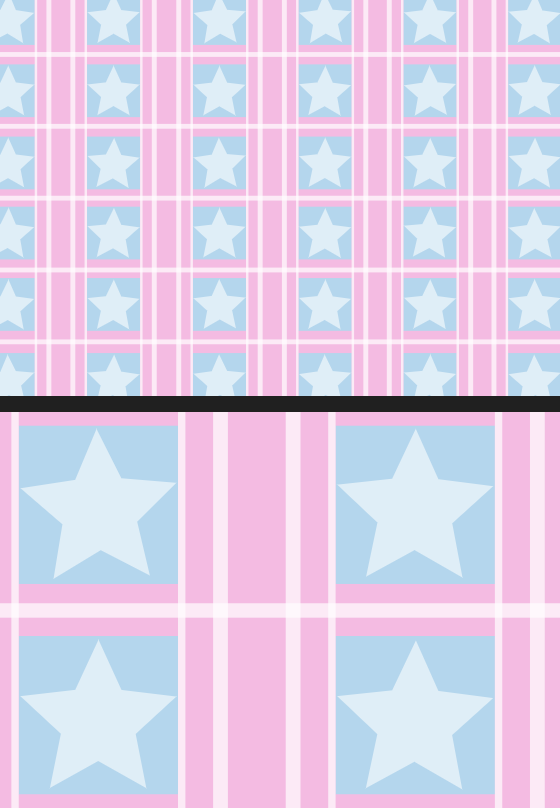
Top, the full canvas; bottom, a detail of the centre.
Write a WebGL 1 fragment shader that draws this pattern.

```glsl
precision highp float;

uniform vec2 u_resolution;

float hash(vec2 p) {
  return fract(sin(dot(p, vec2(127.1, 311.7))) * 4375.85);
}

// Antialiased coverage of a signed distance, in hundredths of the canvas width
float cover(float d) {
  return clamp(0.5 - d * u_resolution.x / 100.0, 0.0, 1.0);
}

float stripe(float x, float center, float halfWidth) {
  return cover(abs(x - center) - halfWidth);
}

// Five-pointed star with one tip towards negative y
float star(vec2 p, float radius) {
  float a = abs(mod(atan(p.x, -p.y) + 0.62832, 1.25664) - 0.62832);
  vec2 folded = length(p) * vec2(cos(a), sin(a));
  return dot(folded - vec2(radius, 0.0), normalize(vec2(0.282, 0.612)));
}

vec2 rotate(vec2 p, float a) {
  return vec2(cos(a) * p.x - sin(a) * p.y, sin(a) * p.x + cos(a) * p.y);
}

void main() {
  // Canvas is 100 units wide, y runs down from the top
  vec2 p = vec2(gl_FragCoord.x, u_resolution.y - gl_FragCoord.y) * 100.0 / u_resolution.x;
  vec2 pitch = vec2(18.8, 12.83);
  vec2 grid = p - vec2(1.55, 3.31);
  vec2 cell = floor(grid / pitch + 0.5);
  vec2 local = grid - cell * pitch;

  // Uneven placement of the columns and of the squares within their rows
  float columnShift = 0.1 * sin(1.2 * cell.x - 2.0);
  float rowShift = 0.09 * cell.y * sin(1.55 * cell.y - 0.75);
  vec2 tile = local - vec2(columnShift, rowShift);

  // Blue squares on pink
  vec3 color = vec3(0.957, 0.733, 0.886);
  vec2 edge = abs(tile) - vec2(4.74, 4.71);
  color = mix(color, vec3(0.706, 0.839, 0.929), cover(max(edge.x, edge.y)));

  // Stars, each slightly tilted and nudged
  vec2 jitter = vec2(hash(cell), hash(cell + 17.0)) - 0.5;
  vec2 starPos = rotate(tile - vec2(0.0, 0.39) - 0.12 * jitter, 0.07 * jitter.x);
  color = mix(color, vec3(0.875, 0.933, 0.969), cover(star(starPos, 4.88)));

  // Translucent white bands, brighter where they cross
  float side = abs(tile.x);
  float vertical = max(stripe(side, 4.96, 0.22), stripe(side, 7.27, 0.44));
  float horizontal = stripe(abs(local.y), 0.5 * pitch.y, 0.43);
  color = mix(color, vec3(1.0), 0.69 * vertical);
  color = mix(color, vec3(1.0), 0.69 * horizontal);

  gl_FragColor = vec4(color, 1.0);
}
```
